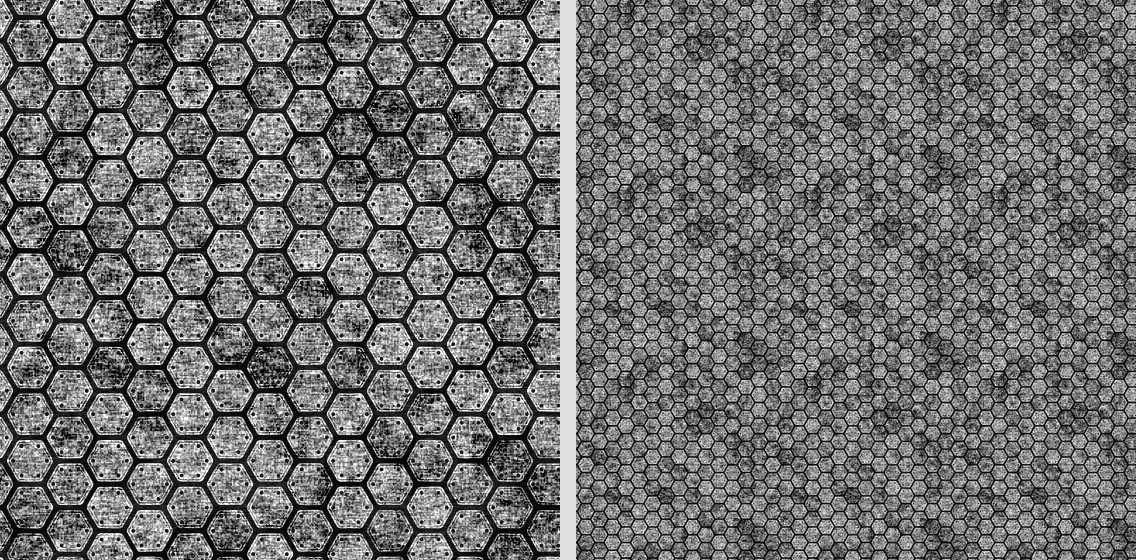
Left: one tile. Right: repeated 3 by 3.
Reproduce this pattern procedurally as a WebGL 2 fragment shader.

```glsl
#version 300 es
precision highp float;
uniform vec2 u_resolution;
out vec4 fragColor;

const float SQRT3 = 1.7320508;
const vec2 REPEATS = vec2(7.0, 12.0);      // column pairs across, rows down
const vec2 LATTICE_SHIFT = vec2(0.375, 0.125);
// Lengths below are in units of one row height
const float PLATE_RADIUS = 0.448;
const float CORNER_RADIUS = 0.10;
const float GROOVE_INSET = 0.046;
const float RIDGE_INSET = 0.072;
const float BOLT_ORBIT = 0.363;
const float BOLT_RADIUS = 0.040;
const float PLATE_TONE = 0.60;
const float GAP_TONE = 0.095;
const float BOLT_TONE = 0.05;
const float GRAIN_AMOUNT = 0.60;
const float STREAK_AMOUNT = 0.42;
const float THREAD_AMOUNT = 0.27;
const float STAIN_AMOUNT = 0.30;

float hash(vec2 p) {
    vec3 q = fract(vec3(p.xyx) * 0.1031);
    q += dot(q, q.yzx + 33.33);
    return fract((q.x + q.y) * q.z);
}

// Value noise on a whole number of cells, so it wraps
float noise(vec2 uv, vec2 cells, float seed) {
    vec2 p = uv * cells;
    vec2 i = floor(p);
    vec2 f = fract(p);
    f = f * f * (3.0 - 2.0 * f);
    vec2 a = mod(i, cells) + seed;
    vec2 b = mod(i + 1.0, cells) + seed;
    return mix(mix(hash(a), hash(vec2(b.x, a.y)), f.x),
               mix(hash(vec2(a.x, b.y)), hash(b), f.x), f.y);
}

float fbm(vec2 uv, float cells, float seed) {
    float sum = 0.0;
    float weight = 0.5;
    for (int i = 0; i < 4; i++) {
        sum += weight * noise(uv, vec2(cells), seed);
        cells *= 2.0;
        seed += 17.0;
        weight *= 0.5;
    }
    return sum / 0.9375;
}

// Signed distance to a hexagon with flat top and bottom
float hexagon(vec2 p, float apothem) {
    const vec3 k = vec3(-0.8660254, 0.5, 0.5773503);
    p = abs(p);
    p -= 2.0 * min(dot(k.xy, p), 0.0) * k.xy;
    p -= vec2(clamp(p.x, -k.z * apothem, k.z * apothem), apothem);
    return length(p) * sign(p.y);
}

// Soft line centred on distance zero
float line(float d, float halfWidth, float aa) {
    return 1.0 - smoothstep(halfWidth - aa, halfWidth + aa, abs(d));
}

void main() {
    vec2 uv = gl_FragCoord.xy / u_resolution;
    vec2 spacing = vec2(SQRT3, 1.0);
    float aa = 0.6 * REPEATS.y / min(u_resolution.x, u_resolution.y);

    // Nearest centre of two interleaved rectangular lattices
    vec2 g = uv * REPEATS - LATTICE_SHIFT;
    vec2 centerA = floor(g + 0.5);
    vec2 centerB = floor(g) + 0.5;
    vec2 toA = (g - centerA) * spacing;
    vec2 toB = (g - centerB) * spacing;
    bool useA = dot(toA, toA) < dot(toB, toB);
    vec2 p = useA ? toA : toB;
    vec2 id = mod(2.0 * (useA ? centerA : centerB) + 0.5, 2.0 * REPEATS);
    float plateRandom = hash(floor(id) + 71.0);

    // Surface wear
    float grain = noise(uv, vec2(397.0), 3.0) - 0.5;
    float streak = noise(uv, vec2(64.0, 389.0), 11.0) - 0.5;
    float thread = noise(uv, vec2(383.0, 72.0), 23.0) - 0.5;
    float weave = GRAIN_AMOUNT * grain + STREAK_AMOUNT * streak + THREAD_AMOUNT * thread;
    float cloud = fbm(uv, 14.0, 41.0);
    float blotch = fbm(uv, 48.0, 59.0);
    float stain = smoothstep(0.45, 0.75, 0.5 * cloud + 0.5 * blotch + 0.14 * (plateRandom - 0.4));

    // Plate face, darker towards the middle
    float edge = hexagon(p, PLATE_RADIUS - CORNER_RADIUS) - CORNER_RADIUS;
    edge += 0.016 * (blotch - 0.5) + 0.012 * grain;
    float face = PLATE_TONE + 0.10 * (0.5 - plateRandom) + weave * (1.0 + 0.3 * stain);
    face -= STAIN_AMOUNT * stain + 0.07 * smoothstep(0.35, 0.0, length(p));

    // Bevelled rim: bright lip, worn groove, bright ridge
    float worn = smoothstep(0.25, 0.6, blotch + 0.5 * grain);
    face += 0.20 * line(edge + 0.018, 0.014, aa);
    face -= 0.38 * worn * line(edge + GROOVE_INSET, 0.009, aa);
    face += 0.20 * line(edge + RIDGE_INSET, 0.011, aa);
    face -= 0.14 * worn * line(edge + RIDGE_INSET + 0.024, 0.007, aa);

    // Six bolts, folded into one sector
    float sector = radians(60.0);
    float angle = atan(p.y, p.x);
    angle -= sector * floor(angle / sector + 0.5);
    float bolt = length(length(p) * vec2(cos(angle), sin(angle)) - vec2(BOLT_ORBIT, 0.0)) - BOLT_RADIUS;
    face += 0.16 * line(bolt - 0.014, 0.012, aa);
    face = mix(face, BOLT_TONE + 0.06 * (grain + 0.5), 1.0 - smoothstep(-aa, aa, bolt));

    // Gap with shadow beside the plates and black patches
    float gap = GAP_TONE + 0.10 * grain + 0.08 * streak;
    gap *= mix(0.4, 1.0, smoothstep(0.0, 0.035, edge)) * mix(1.25, 0.35, smoothstep(0.4, 0.65, cloud));

    float tone = mix(face, gap, smoothstep(-aa, aa, edge));
    fragColor = vec4(vec3(clamp(tone, 0.0, 1.0)), 1.0);
}
```
